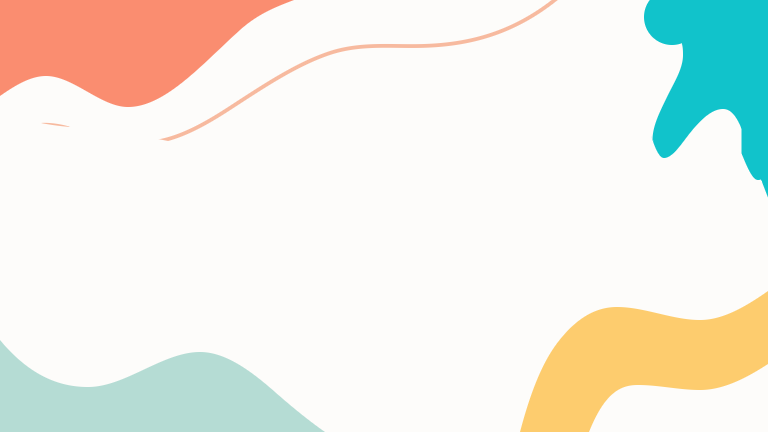
Write a Shadertoy shader that draws this background.

```glsl
// Off-white backdrop with flat wavy blobs in the corners and a thin peach ribbon line.

// Canvas is HEIGHT units tall; all lengths below share that unit.
const float HEIGHT = 4.32;

const vec3 PAPER     = vec3(0.992, 0.988, 0.980);
const vec3 CORAL     = vec3(0.980, 0.553, 0.440);
const vec3 PEACH     = vec3(0.970, 0.730, 0.625);
const vec3 MINT      = vec3(0.710, 0.863, 0.832);
const vec3 AMBER     = vec3(0.992, 0.800, 0.432);
const vec3 TURQUOISE = vec3(0.067, 0.765, 0.795);

const float LINE_HALF_WIDTH   = 0.019;
const float SLIVER_HALF_WIDTH = 0.009;
const vec2  DROP_CENTER = vec2(6.72, 4.15);
const float DROP_RADIUS = 0.28;
const float FINGER_LEFT = 7.415;

// Curve knots: position, value, slope.
const vec3 CORAL_EDGE[5] = vec3[5](vec3(0.0, 3.36, 0.7), vec3(0.46, 3.56, 0.0),
    vec3(1.28, 3.25, 0.0), vec3(2.4, 4.02, 0.9), vec3(2.94, 4.32, 0.38));
const vec3 RIBBON[5] = vec3[5](vec3(1.6, 2.91, 0.2), vec3(2.3, 3.24, 0.65),
    vec3(3.3, 3.79, 0.33), vec3(4.2, 3.86, 0.02), vec3(5.56, 4.33, 0.8));
const vec3 MINT_EDGE[5] = vec3[5](vec3(0.0, 0.92, -1.2), vec3(0.88, 0.45, 0.0),
    vec3(2.0, 0.8, 0.0), vec3(2.75, 0.4, -0.88), vec3(3.25, 0.0, -0.7));
const vec3 AMBER_TOP[5] = vec3[5](vec3(5.2, 0.0, 3.8), vec3(5.58, 0.9, 1.3),
    vec3(6.17, 1.25, 0.0), vec3(7.0, 1.12, 0.0), vec3(7.68, 1.41, 0.7));
const vec3 AMBER_BASE[5] = vec3[5](vec3(5.89, 0.0, 2.5), vec3(6.38, 0.47, 0.0),
    vec3(7.0, 0.42, 0.0), vec3(7.68, 0.68, 0.65), vec3(7.88, 0.81, 0.65));
const vec3 SPLASH_LEFT[5] = vec3[5](vec3(2.92, 6.525, 0.0), vec3(3.35, 6.67, 0.48),
    vec3(3.77, 6.83, 0.0), vec3(3.91, 6.81, -0.4), vec3(4.41, 6.61, -0.4));
const vec3 SPLASH_BASE[5] = vec3[5](vec3(6.525, 2.92, -3.0), vec3(6.64, 2.74, 0.0),
    vec3(6.9, 2.99, 1.25), vec3(7.23, 3.23, 0.0), vec3(7.42, 3.02, -2.6));
const vec3 FINGER_BASE[5] = vec3[5](vec3(7.41, 2.8, -2.5), vec3(7.58, 2.52, 0.0),
    vec3(7.68, 2.56, 0.6), vec3(7.78, 2.62, 0.6), vec3(7.88, 2.68, 0.6));

// Cubic Hermite curve, continued straight beyond its end knots.
float curve(float x, vec3 knots[5]) {
    int i = 0;
    for (int j = 1; j < 4; j++) if (x > knots[j].x) i = j;
    vec3 a = knots[i], b = knots[i + 1];
    float w = b.x - a.x;
    float t = clamp((x - a.x) / w, 0.0, 1.0), s = 1.0 - t;
    float inside = mix(a.y, b.y, t * t * (3.0 - 2.0 * t))
                 + w * t * s * (a.z * s - b.z * t);
    return inside + min(x - a.x, 0.0) * a.z + max(x - b.x, 0.0) * b.z;
}

// Turns an implicit field into a signed distance measured in pixels.
float pixelDistance(float field) {
    return field / max(length(vec2(dFdx(field), dFdy(field))), 1e-5);
}

// Antialiased coverage of the region where the field is positive.
float cover(float field) {
    return clamp(0.5 + pixelDistance(field), 0.0, 1.0);
}

// Turquoise splash: body with two fingers, plus a round drop.
float splash(vec2 p) {
    float finger = min(p.x - FINGER_LEFT, p.y - curve(p.x, FINGER_BASE));
    float body = max(p.y - curve(p.x, SPLASH_BASE), finger);
    body = min(body, p.x - curve(p.y, SPLASH_LEFT));
    return max(body, DROP_RADIUS - length(p - DROP_CENTER));
}

// Ribbon line, cut to a point at its left end.
float ribbon(vec2 p, float pixel) {
    float offset = pixelDistance(p.y - curve(p.x, RIBBON));
    float stroke = clamp(0.5 + LINE_HALF_WIDTH / pixel - abs(offset), 0.0, 1.0);
    return stroke * cover(p.y - 2.93 + 0.2 * (p.x - 1.58));
}

// Short tapered remnant of the ribbon.
float sliver(vec2 p, float pixel) {
    float t = clamp((p.x - 0.4) / 0.31, 0.0, 1.0);
    float halfWidth = SLIVER_HALF_WIDTH * 4.0 * t * (1.0 - t);
    float offset = abs(p.y - 3.09 + 0.04 * pow(t, 1.4));
    return clamp(0.5 + (halfWidth - offset) / pixel, 0.0, 1.0)
         * smoothstep(0.0, 0.1, t) * smoothstep(1.0, 0.9, t);
}

void mainImage(out vec4 fragColor, in vec2 fragCoord) {
    float pixel = HEIGHT / iResolution.y;
    vec2 p = fragCoord * pixel;

    vec3 color = PAPER;
    color = mix(color, PEACH, max(ribbon(p, pixel), sliver(p, pixel)));
    color = mix(color, CORAL, cover(p.y - curve(p.x, CORAL_EDGE)));
    color = mix(color, MINT, cover(curve(p.x, MINT_EDGE) - p.y));
    float band = min(curve(p.x, AMBER_TOP) - p.y, p.y - curve(p.x, AMBER_BASE));
    color = mix(color, AMBER, cover(band));
    color = mix(color, TURQUOISE, cover(splash(p)));

    fragColor = vec4(color, 1.0);
}
```
